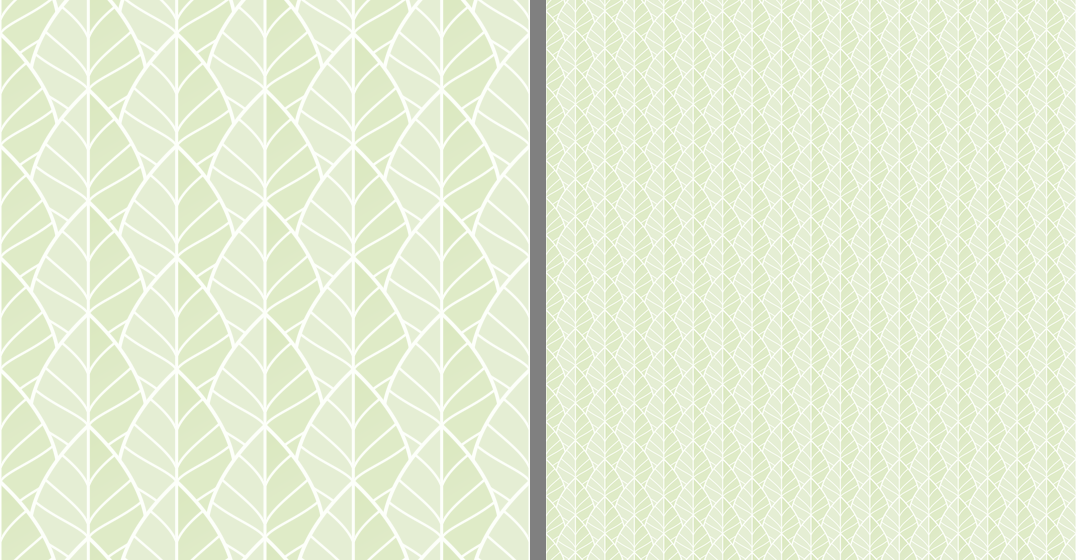
Left: one tile. Right: repeated 3 by 3.
Reproduce this pattern procedurally as a Shadertoy shader.

```glsl
// Overlapping pointed leaves in staggered columns, pale green with white veins.
// Leaves are painted from back to front: each has a parabolic outline, a midrib,
// a light left half, a darker right half and four curved side veins.

const vec2 REPEATS = vec2(3.0, 5.0);      // whole repeats across and down
const float COLUMN_PITCH = 0.788;         // column spacing, in leaf steps
const float TIP_OFFSET = 0.20;            // height of the lowest tip
const float FLARE = 1.062;                // outline slope at the tip
const float ROUNDING = 0.532;             // how fast the outline closes in
const float EDGE_HALF = 0.0163;           // half widths of the lines
const float RIB_HALF = 0.0135;
const float VEIN_HALF = 0.0108;
const vec3 LINE_COLOR = vec3(0.992, 1.0, 0.982);
const vec3 LIGHT_GREEN = vec3(0.898, 0.933, 0.832);
const vec3 MID_GREEN = vec3(0.874, 0.920, 0.782);
const vec3 DEEP_GREEN = vec3(0.860, 0.911, 0.755);

// Each vein: depth where it leaves the midrib, rise, outward bend
const vec3 VEINS[4] = vec3[4](
    vec3(0.56, 0.764, 0.0), vec3(0.90, 0.721, 0.55),
    vec3(1.01, 0.420, 0.66), vec3(1.374, 0.618, 0.0));

float coverage(float dist, float px) {
    return smoothstep(0.75 * px, -0.75 * px, dist);
}

// Approximate signed distance to the outline; depth runs down from the tip
float outlineDistance(float side, float depth) {
    float d = min(depth, 1.0);
    float halfWidth = d * (FLARE - ROUNDING * d);
    float slope = max(FLARE - 2.0 * ROUNDING * d, 0.0);
    return (side - halfWidth) / sqrt(1.0 + slope * slope);
}

float veinDistance(float side, float depth, vec3 vein) {
    float s = max(side, 0.004);
    float curve = vein.x - vein.y * pow(s, 0.65) - vein.z * s * s * s;
    float slope = 0.65 * vein.y * pow(s, -0.35) + 3.0 * vein.z * s * s;
    return abs(depth - curve) / sqrt(1.0 + slope * slope);
}

vec3 leafColor(float x, float depth, float px) {
    float side = abs(x);
    float shade = smoothstep(0.75, 0.1, depth + 0.6 * side);
    vec3 color = x < 0.0 ? LIGHT_GREEN : mix(MID_GREEN, DEEP_GREEN, shade);
    float lines = coverage(side - RIB_HALF, px);
    for (int i = 0; i < 4; i++) {
        float dist = veinDistance(side, depth, VEINS[i]) - VEIN_HALF;
        lines = max(lines, coverage(dist, px));
    }
    return mix(color, LINE_COLOR, lines);
}

void mainImage(out vec4 fragColor, in vec2 fragCoord) {
    vec2 uv = fragCoord / iResolution.xy;
    float px = REPEATS.y / iResolution.y;
    float column = uv.x * REPEATS.x * 2.0;
    float y = uv.y * REPEATS.y;

    // Rows of tips lie half a step apart; the lowest tip is in front
    float firstRow = floor((y - TIP_OFFSET) * 2.0);
    vec3 color = MID_GREEN;
    for (int i = 4; i >= 0; i--) {
        float row = firstRow + float(i);
        float parity = mod(row + 1.0, 2.0);
        float center = 2.0 * floor((column - parity) * 0.5 + 0.5) + parity;
        float x = (column - center) * COLUMN_PITCH;
        float depth = row * 0.5 + TIP_OFFSET - y;
        float edge = outlineDistance(abs(x), depth);
        color = mix(color, leafColor(x, depth, px), coverage(edge, px));
        color = mix(color, LINE_COLOR, coverage(abs(edge) - EDGE_HALF, px));
    }
    fragColor = vec4(color, 1.0);
}
```
